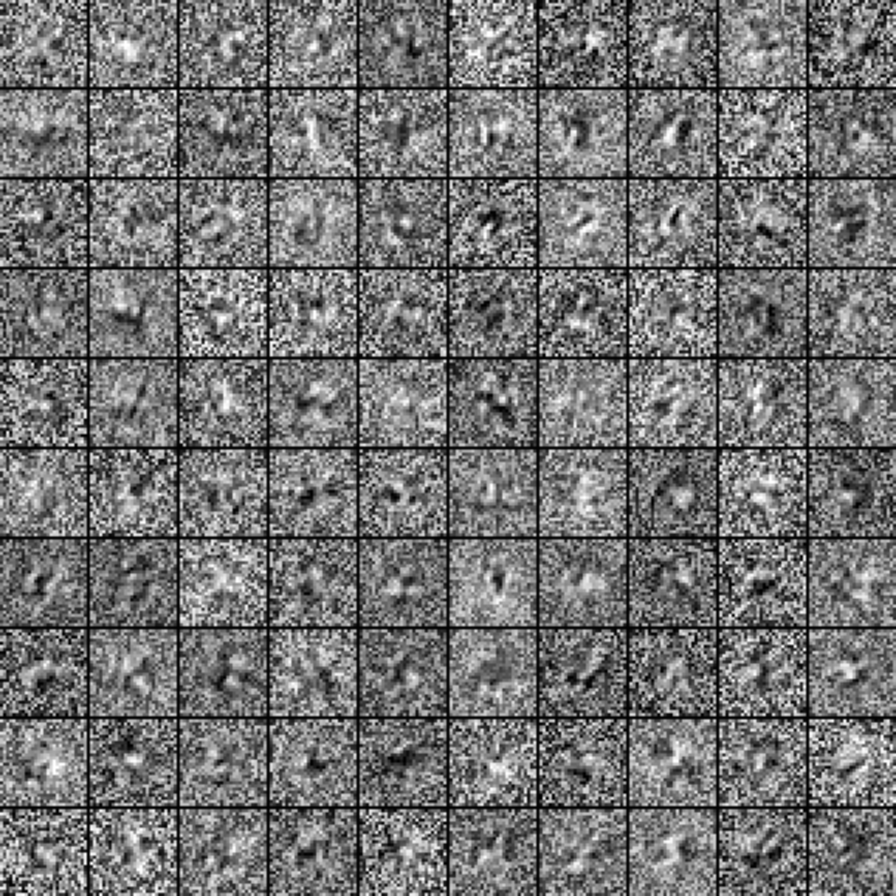
Write a WebGL 1 fragment shader that draws this pattern.

```glsl
precision highp float;
// Ten by ten grid of grainy grey noise tiles with blotchy centres, split by thin black lines.

uniform vec2 u_resolution;

const float TILES = 10.0;            // repeats across and down
const float TILE_CELLS = 28.0;       // grain cells along one tile
const float LINE_CELLS = 1.0;        // line width in grain cells
const float LINE_TONE = 0.01;
const vec2 MEAN_RANGE = vec2(0.41, 0.53);   // tile brightness, darkest to lightest
const vec2 GRAIN_RANGE = vec2(0.31, 0.53);  // grain amplitude, calm to harsh
const float BLOTCH_GAIN = 0.82;
const float BLOTCH_LIFT = 0.05;
const float BLOTCH_RADIUS = 8.5;     // reach of the blotches, in cells
const float BLOTCH_MIX = 0.72;       // how far blotches replace grain at the centre
const vec2 BLOTCH_SIZE = vec2(3.3, 2.1);    // along and across the stroke, in cells
const float STROKE_ANGLE = 1.05;
const float ANGLE_SPREAD = 1.3;

float hash(vec2 p) {
    vec3 q = fract(vec3(p.xyx) * vec3(0.1031, 0.1030, 0.0973));
    q += dot(q, q.yzx + 33.33);
    return fract((q.x + q.y) * q.z);
}

float valueNoise(vec2 p) {
    vec2 i = floor(p);
    vec2 f = smoothstep(0.0, 1.0, p - i);
    float low = mix(hash(i), hash(i + vec2(1.0, 0.0)), f.x);
    float high = mix(hash(i + vec2(0.0, 1.0)), hash(i + vec2(1.0)), f.x);
    return mix(low, high, f.y);
}

// Soft elongated blotches, from -1 to 1, different in every tile
float blotches(vec2 fromCentre, vec2 tile) {
    float angle = STROKE_ANGLE + ANGLE_SPREAD * (hash(tile + 71.3) - 0.5);
    float c = cos(angle);
    float s = sin(angle);
    vec2 stroke = vec2(c * fromCentre.x + s * fromCentre.y,
                       c * fromCentre.y - s * fromCentre.x);
    return 2.0 * valueNoise(stroke / BLOTCH_SIZE + tile * 23.7 + 400.0) - 1.0;
}

// Grey tone of one grain cell
float cellTone(vec2 cell) {
    float pitch = TILE_CELLS + LINE_CELLS;
    vec2 tile = floor((cell + 0.5) / pitch);
    vec2 local = cell - tile * pitch;
    if (max(local.x, local.y) > TILE_CELLS - 0.5) return LINE_TONE;

    float mean = mix(MEAN_RANGE.x, MEAN_RANGE.y, hash(tile + 11.7));
    float amplitude = mix(GRAIN_RANGE.x, GRAIN_RANGE.y, hash(tile + 37.1));
    float grain = amplitude * (2.0 * hash(cell + 5.0) - 1.0);

    vec2 fromCentre = local - 0.5 * (TILE_CELLS - 1.0);
    float reach = exp(-dot(fromCentre, fromCentre) / (BLOTCH_RADIUS * BLOTCH_RADIUS));
    float blotch = BLOTCH_GAIN * blotches(fromCentre, tile) + BLOTCH_LIFT;
    return clamp(mean + mix(grain, blotch, BLOTCH_MIX * reach), 0.0, 1.0);
}

void main() {
    float cells = TILES * (TILE_CELLS + LINE_CELLS) - LINE_CELLS;
    vec2 p = gl_FragCoord.xy / u_resolution * cells - 0.5;

    // Smooth blend of the four nearest cells, held inside the canvas
    vec2 base = floor(p);
    vec2 f = smoothstep(0.0, 1.0, p - base);
    vec2 a = clamp(base, 0.0, cells - 1.0);
    vec2 b = clamp(base + 1.0, 0.0, cells - 1.0);
    float low = mix(cellTone(a), cellTone(vec2(b.x, a.y)), f.x);
    float high = mix(cellTone(vec2(a.x, b.y)), cellTone(b), f.x);
    gl_FragColor = vec4(vec3(mix(low, high, f.y)), 1.0);
}
```
